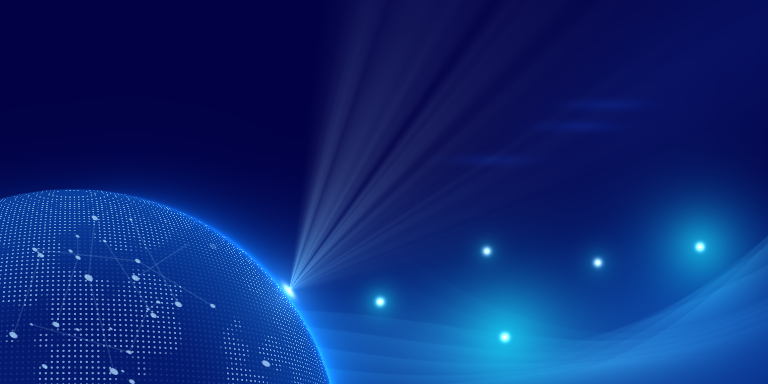
Give the GLSL for this background, as a Shadertoy shader.

```glsl
// Dotted globe at lower left with a fan of light rays, glowing orbs and flowing veils on deep blue.

#define GLOBE_CENTER vec2(0.188, -0.193)
#define GLOBE_RADIUS 0.700
#define FLARE_POS vec2(0.752, 0.243)
#define DOT_SPACING 0.0222
#define NODE_COUNT 34
#define NAVY vec3(0.008, 0.005, 0.275)
#define ROYAL vec3(0.025, 0.17, 0.53)
#define AZURE vec3(0.08, 0.43, 0.75)
#define CYAN vec3(0.08, 0.80, 0.94)
#define PALE vec3(0.66, 0.83, 0.97)

// xy: position, z: halo radius, w: halo strength
const vec4 ORBS[5] = vec4[5](
    vec4(0.990, 0.214, 0.036, 0.75), vec4(1.268, 0.346, 0.028, 0.45),
    vec4(1.557, 0.316, 0.034, 0.40), vec4(1.823, 0.357, 0.090, 0.85),
    vec4(1.315, 0.122, 0.125, 1.00));

float hash(vec2 v) {
    vec3 q = fract(v.xyx * vec3(0.1031, 0.1030, 0.0973));
    q += dot(q, q.yzx + 33.33);
    return fract((q.x + q.y) * q.z);
}

float noise(vec2 v) {
    vec2 i = floor(v), f = fract(v);
    f = f * f * (3.0 - 2.0 * f);
    return mix(mix(hash(i), hash(i + vec2(1, 0)), f.x),
               mix(hash(i + vec2(0, 1)), hash(i + vec2(1, 1)), f.x), f.y);
}

// Elliptic soft spot
float spot(vec2 p, vec2 center, vec2 size) {
    vec2 d = (p - center) / size;
    return exp(-dot(d, d));
}

float segment(vec2 p, vec2 a, vec2 b) {
    vec2 d = b - a;
    return length(p - a - d * clamp(dot(p - a, d) / dot(d, d), 0.0, 1.0));
}

vec2 nodePos(int i) {
    float k = float(i);
    return vec2(hash(vec2(k, 3.7)) * 0.8, hash(vec2(k, 9.2)) * 0.5);
}

vec3 background(vec2 p) {
    vec3 col = mix(NAVY, ROYAL, pow(1.0 - smoothstep(0.08, 0.66, p.y), 1.3));
    // Broad pools of light low on the right
    col += vec3(0.05, 0.15, 0.13) * spot(p, vec2(1.25, 0.08), vec2(0.50, 0.15));
    col += vec3(0.01, 0.12, 0.16) * spot(p, vec2(1.82, 0.32), vec2(0.24, 0.22));
    // Flat wisps in the upper right
    for (int i = 0; i < 3; i++) {
        float k = float(i);
        vec2 center = vec2(1.58 - 0.08 * k * k + 0.01 * k, 0.727 - 0.04 * k - 0.016 * k * k);
        col += vec3(0.005, 0.04, 0.09) * spot(p, center, vec2(0.10, 0.014));
    }
    return col;
}

vec3 rays(vec2 p) {
    vec2 d = p - FLARE_POS;
    float r = length(d), a = atan(d.y, d.x);
    float fan = smoothstep(0.0, 0.85, a) * (1.0 - smoothstep(1.28, 1.47, a));
    float streaks = 0.35 + 0.5 * noise(vec2(a * 13.0, 2.0)) + 0.3 * noise(vec2(a * 38.0, 5.0))
                  + 0.1 * noise(vec2(a * 90.0, 8.0));
    float gap = 1.0 - 0.7 * exp(-pow((a - 0.955) / 0.035, 2.0));
    float broad = exp(-pow((a - 0.5) / 0.2, 2.0)) * smoothstep(0.2, 1.2, r);
    return vec3(0.25, 0.33, 0.27) * fan * streaks * gap * exp(-r * 1.9)
         + vec3(0.01, 0.045, 0.085) * broad;
}

// A soft sheet of light hanging below a curve, with a thin bright edge
float veil(float below, float depth, float px) {
    float sheet = smoothstep(-0.004 - px, 0.004 + px, below) * exp(-max(below, 0.0) / depth);
    return 0.6 * sheet + 0.22 * (1.0 - smoothstep(0.0, 0.002 + px, abs(below)));
}

vec3 veils(vec2 p, float px) {
    float light = 0.0;
    for (int i = 0; i < 5; i++) {
        float k = float(i);
        float rise = max(p.x - 1.30 + 0.07 * k, 0.0);
        float rising = (0.75 - 0.12 * k) * rise * rise + 0.012 * k;
        float dip = p.x - 1.62 + 0.05 * k;
        float sagging = 0.13 - 0.02 * k + (0.65 - 0.08 * k) * dip * dip;
        float ripple = 0.15 - 0.030 * k + 0.04 * cos(p.x * 3.6 - 2.6 + 0.55 * k);
        light += 0.26 * veil(rising - p.y, 0.10, px) * smoothstep(1.2, 1.9, p.x);
        light += 0.12 * veil(sagging - p.y, 0.07, px) * smoothstep(0.95, 1.3, p.x);
        light += 0.24 * veil(ripple - p.y, 0.05, px) * (1.0 - smoothstep(1.2, 2.0, p.x));
    }
    return vec3(0.14, 0.34, 0.30) * light;
}

vec3 globeSurface(vec2 p, vec2 q, float px) {
    float r = clamp(length(q), 0.001, 0.999);
    vec3 col = mix(vec3(0.012, 0.10, 0.43), vec3(0.03, 0.24, 0.61), smoothstep(0.45, 1.0, r));
    // Dot grid wrapped over the sphere, thinned out by continents
    vec2 g = q * asin(r) / r / DOT_SPACING;
    float land = smoothstep(0.42, 0.52, noise(floor(g) * 0.13 + 4.0) * 0.65 + noise(floor(g) * 0.35) * 0.35);
    land = max(land, 0.6 * smoothstep(0.85, 0.95, r));
    float dist = length(fract(g) - 0.5) * DOT_SPACING * GLOBE_RADIUS;
    float dots = 1.0 - smoothstep(0.0018, 0.0030 + px * 0.6, dist);
    col = mix(col, PALE, dots * (0.10 + 0.58 * land));
    // Network nodes and links
    for (int i = 0; i < NODE_COUNT; i++) {
        vec2 a = nodePos(i), b = nodePos(i + 1);
        float inside = 1.0 - smoothstep(0.90, 0.97, length(a - GLOBE_CENTER) / GLOBE_RADIUS);
        float size = mix(0.004, 0.011, pow(hash(vec2(float(i), 5.1)), 2.0));
        vec2 d = p - a;
        float blob = length(vec2(d.x, (d.y + 0.35 * d.x) * 1.4));
        float link = (1.0 - smoothstep(0.0, 0.001 + px, segment(p, a, b))) * step(length(b - a), 0.28);
        col = mix(col, PALE, inside * max(0.15 * link, 0.8 * (1.0 - smoothstep(size - px, size + px, blob))));
    }
    return col;
}

void mainImage(out vec4 fragColor, in vec2 fragCoord) {
    vec2 p = fragCoord / iResolution.y;
    float px = 1.0 / iResolution.y;
    vec3 col = background(p) + rays(p) + veils(p, px);

    // Globe, atmosphere and bright rim
    vec2 q = (p - GLOBE_CENTER) / GLOBE_RADIUS;
    float edge = (length(q) - 1.0) * GLOBE_RADIUS;
    float lit = smoothstep(-0.1, 0.75, normalize(q).x);
    col += vec3(0.0, 0.20, 0.32) * (0.25 + 0.75 * lit) * exp(-max(edge, 0.0) / 0.055);
    col = mix(col, globeSurface(p, q, px), 1.0 - smoothstep(-px, px, edge));
    col += AZURE * lit * (0.45 * exp(-abs(edge) / 0.006) + 0.18 * exp(-abs(edge) / 0.03));

    // Orbs: coloured halo and white core
    for (int i = 0; i < 5; i++) {
        float d = length(p - ORBS[i].xy), radius = ORBS[i].z;
        col = mix(col, CYAN, 0.85 * ORBS[i].w * exp(-pow(d / radius, 1.4)));
        col += vec3(0.95, 0.85, 0.8) * exp(-d * d / 0.00011);
    }

    // Flare where the rays start, stretched along the rim
    vec2 f = p - FLARE_POS;
    vec2 along = vec2(dot(f, vec2(0.62, -0.785)), dot(f, vec2(0.785, 0.62)));
    col += vec3(0.8, 0.7, 0.6) * exp(-dot(along * along, vec2(2200.0, 16000.0)));
    col += vec3(0.15, 0.25, 0.24) * exp(-length(f) / 0.05);
    fragColor = vec4(clamp(col, 0.0, 1.0), 1.0);
}
```
